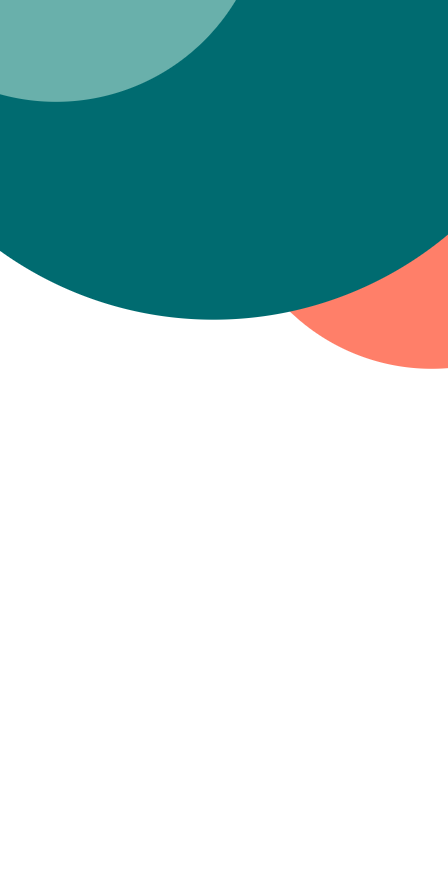
Reproduce this background procedurally as a WebGL 2 fragment shader.

```glsl
#version 300 es
precision highp float;

uniform vec2 u_resolution;
out vec4 fragColor;

// Circles as (centre x, centre y, radius), in canvas widths
#define CORAL_CIRCLE vec3(0.9635, 1.6325, 0.4557)
#define TEAL_CIRCLE  vec3(0.4766, 2.1023, 0.8159)
#define MINT_CIRCLE  vec3(0.1250, 2.2415, 0.4688)

#define PAPER vec3(1.0)
#define CORAL vec3(1.0, 0.498, 0.412)
#define TEAL  vec3(0.0, 0.42, 0.44)
#define MINT  vec3(0.41, 0.69, 0.67)

// Coverage of a disc, softened over one pixel
float disc(vec2 p, vec3 circle, float pixel) {
    float dist = length(p - circle.xy) - circle.z;
    return clamp(0.5 - dist / pixel, 0.0, 1.0);
}

void main() {
    // Width spans 0 to 1, height spans 0 to 2
    vec2 p = gl_FragCoord.xy / u_resolution * vec2(1.0, 2.0);
    float pixel = 1.0 / u_resolution.x;

    // Layers from back to front
    vec3 color = PAPER;
    color = mix(color, CORAL, disc(p, CORAL_CIRCLE, pixel));
    color = mix(color, TEAL, disc(p, TEAL_CIRCLE, pixel));
    color = mix(color, MINT, disc(p, MINT_CIRCLE, pixel));

    fragColor = vec4(color, 1.0);
}
```
